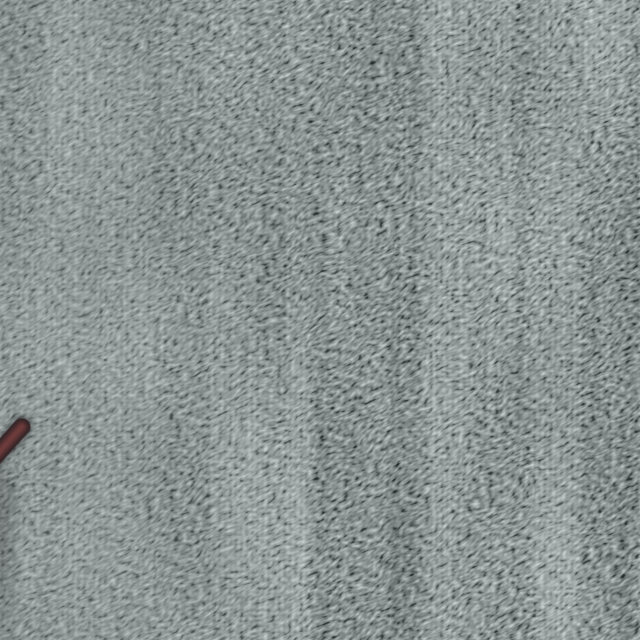
Write a WebGL 2 fragment shader that draws this texture.

```glsl
#version 300 es
precision highp float;
// Worn grey-green carpet: slanted tufts from sheared gradient noise with dark
// pits, a fine stitch grid, and pale brushed strips of random width and length.
// A short dark red rod enters from the left edge with a soft shadow below it.

uniform vec2 u_resolution;
out vec4 fragColor;

const float TAU = 6.2831853;
const float BASE_TONE = 0.553;
const vec3 TINT = vec3(0.0, 0.033, 0.030);
const vec2 TUFT_FREQ = vec2(88.0, 146.0);   // along and across the tufts
const float TUFT_SLOPE = 0.42;
const float TUFT_CONTRAST = 0.25;
const float PIT_DEPTH = 0.11;
const float STITCHES = 118.0;               // stitch columns per canvas
const float STITCH_CONTRAST = 0.028;
const float STRIP_CONTRAST = 0.17;
const float CLOUD_CONTRAST = 0.05;
const vec2 ROD_START = vec2(-0.03, 0.262);
const vec2 ROD_END = vec2(0.034, 0.333);
const float ROD_RADIUS = 0.0135;
const vec3 ROD_DARK = vec3(0.20, 0.14, 0.15);
const vec3 ROD_LIGHT = vec3(0.43, 0.23, 0.23);

float hash(vec2 p) {
  vec3 q = fract(vec3(p.xyx) * 0.1031);
  q += dot(q, q.yzx + 33.33);
  return fract((q.x + q.y) * q.z);
}

float cornerSlope(vec2 cell, vec2 offset) {
  float angle = TAU * hash(cell);
  return dot(vec2(cos(angle), sin(angle)), offset);
}

float gradientNoise(vec2 p) {
  vec2 cell = floor(p), f = p - cell;
  vec2 w = f * f * f * (f * (f * 6.0 - 15.0) + 10.0);
  vec2 e = vec2(0.0, 1.0);
  float low = mix(cornerSlope(cell, f), cornerSlope(cell + e.yx, f - e.yx), w.x);
  float high = mix(cornerSlope(cell + e, f - e), cornerSlope(cell + 1.0, f - 1.0), w.x);
  return mix(low, high, w.y);
}

// Brightness along one strip, changing in long steps.
float stripTone(float id, float y) {
  float t = y * 1.7 + 9.0 * hash(vec2(id, 71.0));
  float row = floor(t);
  return mix(hash(vec2(id, row)), hash(vec2(id, row + 1.0)),
             smoothstep(0.3, 0.7, t - row));
}

// Vertical strips with narrow blended borders.
float strips(vec2 p, float count, float seed) {
  float x = p.x * count + seed;
  float id = floor(x);
  return mix(stripTone(id, p.y), stripTone(id + 1.0, p.y),
             smoothstep(0.75, 1.0, x - id));
}

float capsuleDistance(vec2 p, vec2 a, vec2 b, float radius) {
  vec2 ab = b - a;
  float t = clamp(dot(p - a, ab) / dot(ab, ab), 0.0, 1.0);
  return length(p - a - ab * t) - radius;
}

void main() {
  vec2 p = gl_FragCoord.xy / u_resolution;
  float pixel = 1.0 / min(u_resolution.x, u_resolution.y);

  // Brushed strips, stronger towards the right.
  vec2 ragged = p + vec2(0.0025 * gradientNoise(p * vec2(60.0, 70.0)), 0.0);
  float light = 0.55 * strips(ragged, 12.0, 140.0)
              + 0.30 * strips(ragged, 31.0, 520.0)
              + 0.15 * strips(ragged, 67.0, 910.0);
  float wear = mix(0.4, 1.0, smoothstep(0.15, 0.5, p.x));
  float pale = smoothstep(0.45, 0.75, light) * wear;

  // Slanted tufts in two sizes, bent slightly by a slow warp.
  vec2 bend = vec2(gradientNoise(p * 17.0), gradientNoise(p * 17.0 + 40.0));
  vec2 q = p + 0.008 * bend;
  q.y -= TUFT_SLOPE * q.x;
  vec2 tuft = q * TUFT_FREQ + 200.0;
  float grain = gradientNoise(tuft) + 0.6 * gradientNoise(tuft * 1.63 + 57.0);

  // Stitch grid, clearest on the pale strips.
  vec2 stitch = cos(TAU * STITCHES * (p + 0.0008 * bend));
  float grid = (0.6 * stitch.x + 0.4 * stitch.y) * mix(0.45, 1.2, pale);

  // Combine the tones.
  float contrast = mix(0.8, 1.15, smoothstep(0.1, 0.6, p.x));
  float tone = BASE_TONE + STRIP_CONTRAST * wear * (light - 0.5);
  tone += CLOUD_CONTRAST * gradientNoise(p * vec2(6.0, 4.0) + 13.0);
  tone += TUFT_CONTRAST * contrast * grain * mix(1.0, 0.75, pale);
  tone -= PIT_DEPTH * contrast * smoothstep(0.25, 0.7, -grain - 0.1 * grid);
  tone += STITCH_CONTRAST * grid;
  vec3 color = vec3(clamp(tone, 0.14, 0.80)) + TINT;

  // Shadow and rod.
  float shadow = smoothstep(0.045, 0.0, p.x) * smoothstep(0.29, 0.24, p.y)
               * smoothstep(-0.1, 0.2, p.y);
  color *= 1.0 - 0.22 * shadow;
  float rod = capsuleDistance(p, ROD_START, ROD_END, ROD_RADIUS);
  color *= 1.0 - 0.25 * smoothstep(0.012, 0.0, rod);
  vec3 rodColor = mix(ROD_DARK, ROD_LIGHT, smoothstep(0.0, -ROD_RADIUS, rod));
  color = mix(color, rodColor, smoothstep(1.2 * pixel, -1.2 * pixel, rod));

  fragColor = vec4(color, 1.0);
}
```
